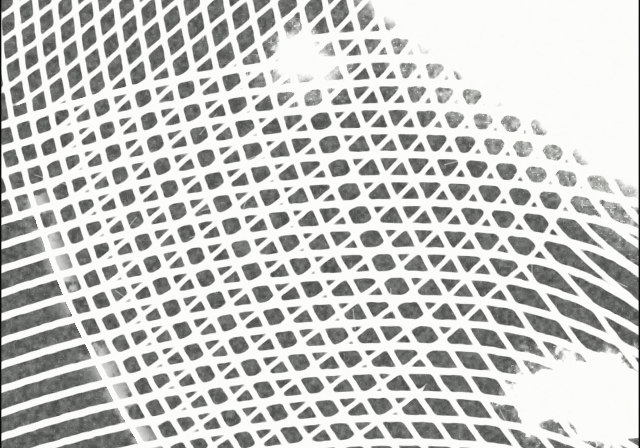
Reproduce this pattern procedurally as a Shadertoy shader.

```glsl
// A worn halftone net: three families of curved white lines cross over dark grey,
// making bars, quads, triangles and hexagons. Each family is a warped coordinate
// whose whole numbers are lines; noise then rubs the ink away toward the corners.

const vec3 PAPER = vec3(0.99, 0.99, 0.98);
const vec3 INK = vec3(0.36, 0.37, 0.36);
const vec3 WORN_INK = vec3(0.63, 0.64, 0.62);

float hash(vec2 p) {
    p = fract(p * vec2(0.1031, 0.1137));
    p += dot(p, p.yx + 33.33);
    return fract((p.x + p.y) * p.x * 7.13 + p.y * 3.7);
}

float noise(vec2 p) {
    vec2 i = floor(p), f = fract(p);
    f = f * f * (3.0 - 2.0 * f);
    return mix(mix(hash(i), hash(i + vec2(1, 0)), f.x),
               mix(hash(i + vec2(0, 1)), hash(i + vec2(1, 1)), f.x), f.y);
}

float fbm(vec2 p) {
    float sum = 0.0, gain = 0.5;
    for (int i = 0; i < 4; i++) {
        sum += gain * noise(p);
        p = p * 2.1 + 17.3;
        gain *= 0.5;
    }
    return sum;
}

// Distance, in canvas heights, to the nearest whole-number contour of v
float lineDistance(float v) {
    float slope = length(vec2(dFdx(v), dFdy(v))) * iResolution.y;
    return (0.5 - abs(fract(v) - 0.5)) / max(slope, 0.001);
}

float smoothMin(float a, float b, float k) {
    float h = max(k - abs(a - b), 0.0) / k;
    return min(a, b) - h * h * k * 0.25;
}

// Ramp that is flat on the left and climbs with slope one on the right
float softRamp(float v) {
    return 2.0 * log(1.0 + exp(0.5 * v));
}

float segment(vec2 p, vec2 a, vec2 b) {
    vec2 d = b - a;
    return length(p - a - d * clamp(dot(p - a, d) / dot(d, d), 0.0, 1.0));
}

void mainImage(out vec4 fragColor, in vec2 fragCoord) {
    // Units of canvas height, y running downward
    vec2 p = fragCoord / iResolution.y;
    p.y = 1.0 - p.y;
    float aspect = iResolution.x / iResolution.y;
    float pixel = 1.0 / iResolution.y;
    float blotch = fbm(p * 22.0), grit = fbm(p * 110.0);
    vec2 q = p + 0.0014 * (vec2(noise(p * 70.0), noise(p * 70.0 + 40.0)) - 0.5);

    // Arched rows, bending down harder at the lower right
    float bend = max(q.x - 1.05, 0.0);
    float row = (q.y - 0.19 * (q.x - 0.89) * (q.x - 0.89)
               - 0.5 * bend * bend * smoothstep(0.45, 0.7, q.y)) / 0.0535 + 0.55;

    // Steep columns that lean right on the way down, closer together on the left
    float t = q.y - 0.4424;
    float across = q.x - 0.786 - 0.45 * t - 0.27 * t * t;
    float column = across / (0.0632 * (1.0 + 0.25 * t));
    column *= 1.0 + 0.27 * max(-across, 0.0);
    column *= 1.0 - 0.5 * max(across - 0.2, 0.0) * smoothstep(0.45, 0.7, q.y);

    // Diagonals: one per column on the right, one per two columns on the left
    float farLeft = min(column + 8.0, 0.0);
    float diagonal = row + 0.5 * column + 0.5 * (softRamp(column - 1.0) - softRamp(-1.0))
                   + 0.025 * farLeft * farLeft;

    float rowGap = lineDistance(row) - 0.0082;
    float columnGap = lineDistance(column + 0.5) - 0.0070;
    float diagonalGap = lineDistance(diagonal) - 0.0058;

    // Lower left keeps only rows, upper left drops rows, the right drops diagonals
    float bars = step(column, -13.65) * step(0.49, q.y);
    float topQuads = smoothstep(0.02, -0.01, q.y - 0.25 + 0.27 * q.x);
    float lowerQuads = smoothstep(1.72, 1.76, q.x + 0.9 * q.y);
    float leftQuads = step(column, -12.5) * (1.0 - topQuads);
    columnGap += bars;
    rowGap += 0.06 * topQuads;
    diagonalGap += 0.06 * max(lowerQuads, leftQuads) + bars;

    float gap = smoothMin(smoothMin(rowGap, columnGap, 0.006), diagonalGap, 0.006);

    // Worn zones: upper right, a smear near the top, and a patch at lower right
    float ragged = blotch - 0.47;
    float corner = (p.y - 0.7 * (p.x - 0.8)) / 1.22;
    float smear = length((p - vec2(0.67, 0.14)) / vec2(0.08, 0.075)) + ragged * 1.4;
    float patchArea = length((p - vec2(1.31, 0.895)) / vec2(0.18, 0.1)) + ragged * 1.6;
    float pale = smoothstep(0.16, 0.04, corner) * smoothstep(0.72, 0.95, p.x);
    pale = max(pale, smoothstep(1.7, 0.8, smear));
    pale = max(pale, smoothstep(1.3, 0.9, patchArea));

    gap -= 0.0015 * pale + 0.004 * pale * (grit - 0.45);
    float ink = smoothstep(-0.9 * pixel, 0.9 * pixel, gap);
    ink *= smoothstep(-0.005, 0.025, corner + ragged * 0.06);
    ink *= smoothstep(0.5, 1.0, smear) * smoothstep(0.85, 1.0, patchArea);

    // Scuffed seam where the bars meet the net
    float seam = exp(-pow((column + 13.3) / 0.6, 2.0)) * smoothstep(0.38, 0.45, p.y);
    ink *= 1.0 - 0.7 * seam * smoothstep(0.45, 0.58, blotch);

    // Mottled ink, pale and speckled near the worn zones
    vec3 inkColor = mix(INK, WORN_INK, 0.75 * pale);
    inkColor += 0.3 * (grit - 0.36) * (1.0 + pale) + 0.08 * (blotch - 0.45);
    float specks = smoothstep(0.77, 0.92, noise(p * 190.0));
    inkColor = mix(inkColor, PAPER, specks * (0.12 + 0.5 * pale));

    // Fine scattered scratches
    for (int i = 0; i < 22; i++) {
        float id = float(i) * 13.7 + 5.0;
        vec2 start = vec2(hash(vec2(id, 3.0)) * aspect, hash(vec2(id, 19.0)));
        float turn = 6.283 * hash(vec2(id, 41.0));
        vec2 end = start + (0.02 + 0.07 * hash(vec2(id, 67.0))) * vec2(cos(turn), sin(turn));
        float scratch = smoothstep(0.0008 + pixel, 0.0, segment(p, start, end));
        inkColor = mix(inkColor, PAPER, 0.4 * scratch);
    }

    // Ink on paper, with thin dark edges at both sides
    vec3 color = mix(PAPER - 0.03 * max(grit - 0.5, 0.0), inkColor, ink);
    float side = min(p.x, aspect - p.x);
    color = mix(color, vec3(0.04), smoothstep(0.002 + pixel, 0.002, side));
    fragColor = vec4(clamp(color, 0.0, 1.0), 1.0);
}
```
